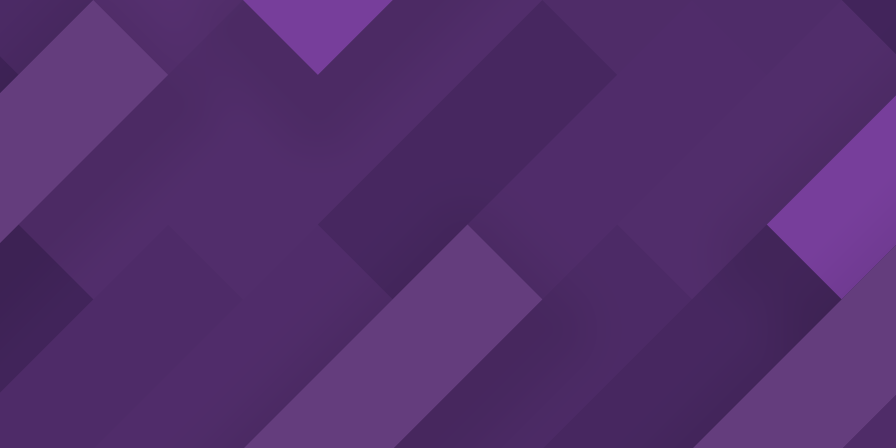
Give the GLSL for this background, as a WebGL 1 fragment shader.

```glsl
precision highp float;
// Diagonal purple strips on a 45 degree grid, each cut into muted tiles.
// Strips are painted left to right from tone values; a few raised panels
// in lilac and violet lie over them, each with a soft box-distance shadow.

uniform vec2 u_resolution;

#define PITCH 0.3341          // grid step along x, in canvas heights
#define OFFSET 0.2083         // first grid line, from the upper left corner
#define DEEP vec3(0.247, 0.137, 0.345)
#define PLUM vec3(0.335, 0.187, 0.437)
#define LILAC vec3(0.392, 0.241, 0.490)
#define VIOLET vec3(0.467, 0.243, 0.608)
#define SHADOW 0.07
#define SHADOW_SIZE 0.8
#define SHADOW_SHIFT vec2(0.2, -0.2)
#define FAR 20.0

// Grid width of one pixel, measured across a diagonal edge
float pixelWidth() {
  return 1.4142 / (PITCH * u_resolution.y);
}

// Smooth step from 0 to 1 where x passes an edge
float past(float x, float edge) {
  return clamp((x - edge) / pixelWidth() + 0.5, 0.0, 1.0);
}

// Covers all from this band rightward; two cuts split it into three tones
void strip(inout float tone, vec2 p, float band, vec2 cuts, vec3 tones) {
  float along = mix(tones.x, tones.y, past(p.y, cuts.x));
  along = mix(along, tones.z, past(p.y, cuts.y));
  tone = mix(tone, along, past(p.x, band));
}

// One band wide panel between two points along it, with its shadow
void panel(inout vec3 color, vec2 p, float band, vec2 span, vec3 fill) {
  vec2 lo = vec2(band, span.x);
  vec2 hi = vec2(band + 1.0, span.y);
  vec2 q = p - SHADOW_SHIFT;
  float away = length(max(max(lo - q, q - hi), 0.0));
  color *= 1.0 - SHADOW * (1.0 - smoothstep(0.0, SHADOW_SIZE, away));

  float across = past(p.x, lo.x) * (1.0 - past(p.x, hi.x));
  float along = past(p.y, lo.y) * (1.0 - past(p.y, hi.y));
  color = mix(color, fill, across * along);
}

void main() {
  // Grid space: x counts strips, y runs up and right along them
  vec2 uv = gl_FragCoord.xy / u_resolution.y;
  float down = 1.0 - uv.y;
  vec2 p = (vec2(uv.x + down, uv.x - down) - OFFSET) / PITCH;

  // Muted strips
  float tone = 0.55;
  strip(tone, p, -1.0, vec2(-1.0, FAR), vec3(0.05, 0.55, 0.55));
  strip(tone, p, 0.0, vec2(0.0, FAR), vec3(0.8, 1.0, 1.0));
  strip(tone, p, 1.0, vec2(-2.0, FAR), vec3(0.10, 0.82, 0.82));
  strip(tone, p, 2.0, vec2(-1.0, FAR), vec3(0.67, 0.82, 0.82));
  strip(tone, p, 3.0, vec2(0.0, 3.0), vec3(0.75, 0.34, 0.70));
  strip(tone, p, 4.0, vec2(4.0, FAR), vec3(0.75, 0.72, 0.72));
  strip(tone, p, 5.0, vec2(2.0, 5.0), vec3(0.58, 0.80, 0.12));
  strip(tone, p, 6.0, vec2(3.0, FAR), vec3(0.34, 0.34, 0.34));
  strip(tone, p, 8.0, vec2(FAR, FAR), vec3(1.0));
  vec3 color = mix(DEEP, PLUM, tone);

  // Raised panels
  panel(color, p, 0.0, vec2(-FAR, 0.0), LILAC);
  panel(color, p, 1.0, vec2(1.0, FAR), VIOLET);
  panel(color, p, 4.0, vec2(-FAR, 1.0), LILAC);
  panel(color, p, 6.0, vec2(3.0, FAR), VIOLET);
  panel(color, p, 7.0, vec2(-FAR, FAR), LILAC);

  gl_FragColor = vec4(color, 1.0);
}
```
